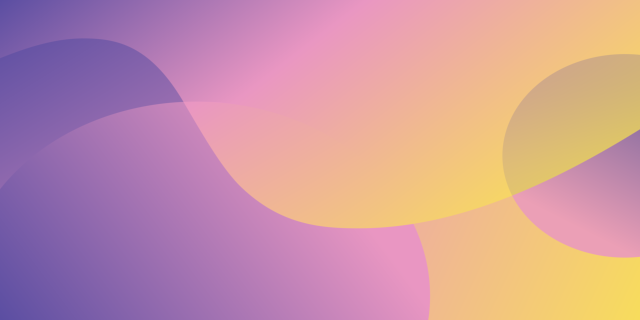
This background is drawn by a WebGL 1 fragment shader. Its source:

```glsl
precision highp float;

uniform vec2 u_resolution;

#define INDIGO vec3(0.355, 0.305, 0.635)
#define PINK vec3(0.915, 0.59, 0.76)
#define YELLOW vec3(0.97, 0.865, 0.36)
#define HILL_CENTER vec2(0.612, 0.0755)
#define HILL_RADII vec2(0.732, 0.607)
#define SUN_CENTER vec2(1.953, 0.513)
#define SUN_RADII vec2(0.383, 0.318)
#define HILL_GLOW 0.08
#define SUN_SHADE 0.23

// Indigo at 0, pink at 1, yellow at 2
vec3 ramp(float t) {
  vec3 cool = mix(INDIGO, PINK, clamp(t, 0.0, 1.0));
  return mix(cool, YELLOW, clamp(t - 1.0, 0.0, 1.0));
}

// Cubic between two knots, each holding x, y and slope
float hermite(float x, vec3 a, vec3 b) {
  float h = b.x - a.x;
  float s = (x - a.x) / h;
  float r = 1.0 - s;
  return mix(a.y, b.y, s * s * (3.0 - 2.0 * s))
       + h * s * r * (r * a.z - s * b.z);
}

float waveHeight(float x) {
  vec3 start = vec3(0.0, 0.818, 0.4);
  vec3 crest = vec3(0.26, 0.88, 0.0);
  vec3 fall = vec3(0.573, 0.682, -1.7);
  vec3 bend = vec3(0.755, 0.414, -0.95);
  vec3 trough = vec3(1.12, 0.2865, 0.0);
  vec3 finish = vec3(2.0, 0.596, 0.62);
  if (x < crest.x) return hermite(x, start, crest);
  if (x < fall.x) return hermite(x, crest, fall);
  if (x < bend.x) return hermite(x, fall, bend);
  if (x < trough.x) return hermite(x, bend, trough);
  return hermite(x, trough, finish);
}

// Approximate signed distance, negative inside
float ellipse(vec2 p, vec2 radii) {
  float k = length(p / radii);
  return k * (k - 1.0) / max(length(p / (radii * radii)), 0.001);
}

float cover(float dist, float pixel) {
  return 1.0 - smoothstep(-0.75 * pixel, 0.75 * pixel, dist);
}

void main() {
  vec2 p = gl_FragCoord.xy / u_resolution * vec2(2.0, 1.0);
  float pixel = 1.0 / min(u_resolution.y, 0.5 * u_resolution.x);
  float depth = 1.0 - p.y;

  // Masks
  float height = waveHeight(p.x);
  float slope = (waveHeight(p.x + 0.002) - waveHeight(p.x - 0.002)) / 0.004;
  float below = cover((p.y - height) / sqrt(1.0 + slope * slope), pixel);
  float hill = cover(ellipse(p - HILL_CENTER, HILL_RADII), pixel);
  float sun = cover(ellipse(p - SUN_CENTER, SUN_RADII), pixel);

  // Sky above the wave, with a faint glow over the hill
  float glow = HILL_GLOW * (1.0 - smoothstep(0.5, 1.25, p.x));
  float along = dot(vec2(p.x, depth), vec2(0.61, 0.79)) + hill * glow;
  float skyTone = along < 0.7 ? along / 0.7 : 1.0 + (along - 0.7) / 0.84;
  vec3 sky = ramp(skyTone);
  float shade = SUN_SHADE - 0.1 * smoothstep(0.2, 0.6, depth);
  sky = mix(sky, INDIGO, sun * shade);

  // Ground below the wave: cool on the left, warm on the right
  float coolTone = 0.05 + 0.46 * p.x + 0.74 * (depth - 0.156);
  float warmTone = 1.46 + 0.72 * (p.x - 1.354) + 0.34 * (depth - 0.781);
  vec3 ground = ramp(p.x < 1.0 ? coolTone : warmTone);

  // Hill and sun in front of the ground
  float hillTone = dot(p, vec2(0.8, 0.6)) / 1.1;
  ground = mix(ground, ramp(min(hillTone, 1.0)), hill);
  vec2 fromCorner = vec2(2.0 - p.x, depth - 0.415);
  float sunTone = 0.35 + 0.65 * dot(fromCorner, vec2(0.45, 0.89)) / 0.35;
  vec3 sunColor = mix(ramp(min(sunTone, 1.0)), YELLOW, 0.12);
  ground = mix(ground, sunColor, sun);

  gl_FragColor = vec4(mix(sky, ground, below), 1.0);
}
```
